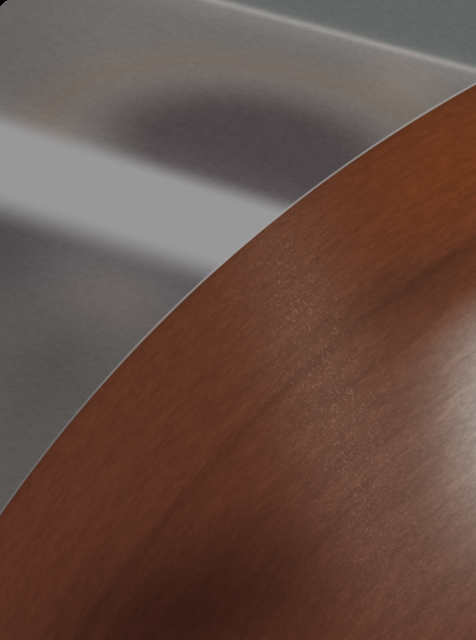
Write a WebGL 2 fragment shader that draws this texture.

```glsl
#version 300 es
precision highp float;
// A brushed copper disc in front of a polished steel cylinder.
// Soft elliptical glows shade both metals; the copper grain is layered sines
// and stretched value noise in polar coordinates around the disc centre.

#define DISC_CENTER vec2(1.8165, -1.0638)
#define DISC_RADIUS 2.2096
#define BAND_SLOPE 0.31
#define GRAIN_AMOUNT 0.085
#define STREAK_AMOUNT 0.035
#define SPARKLE_AMOUNT 0.11
#define RIM_WIDTH 0.0017

uniform vec2 u_resolution;
out vec4 fragColor;

float hash(vec2 cell) {
    vec3 h = fract(vec3(cell.xyx) * 0.1031);
    h += dot(h, h.yzx + 33.33);
    return fract((h.x + h.y) * h.z);
}

float valueNoise(vec2 p) {
    vec2 cell = floor(p), f = fract(p);
    f = f * f * (3.0 - 2.0 * f);
    float low = mix(hash(cell), hash(cell + vec2(1, 0)), f.x);
    float high = mix(hash(cell + vec2(0, 1)), hash(cell + vec2(1, 1)), f.x);
    return mix(low, high, f.y);
}

// Offset from a centre in a tilted frame, scaled to an ellipse
vec2 ellipseFrame(vec2 p, vec2 center, vec2 size, float tilt) {
    float c = cos(tilt), s = sin(tilt);
    vec2 d = p - center;
    return vec2(c * d.x + s * d.y, c * d.y - s * d.x) / size;
}

float glow(vec2 p, vec2 center, vec2 size, float tilt) {
    vec2 q = ellipseFrame(p, center, size, tilt);
    return exp(-dot(q, q));
}

// Concentric streaks: sines across the depth, drifting slowly along the arc
float streaks(float depth, float angle) {
    float sum = 0.0, frequency = 70.0, weight = 0.5;
    for (int i = 0; i < 4; i++) {
        float k = float(i);
        float drift = 1.6 * sin(angle * (9.0 + 5.0 * k) + k * 2.1);
        sum += weight * sin(depth * frequency + drift + k * 1.7);
        frequency *= 1.83;
        weight *= 0.72;
    }
    return sum;
}

vec3 steel(vec2 p) {
    float v = p.y + BAND_SLOPE * p.x;
    vec3 upper = mix(vec3(0.405, 0.390, 0.385), vec3(0.440, 0.425, 0.415),
                     smoothstep(0.0, 0.2, p.x));

    // Dark oval reflection under a warm arc
    float oval = length(ellipseFrame(p, vec2(0.390, 0.753), vec2(0.255, 0.113), -0.15));
    upper += vec3(0.018, -0.004, -0.022) * exp(-pow((oval - 1.28) / 0.22, 2.0));
    upper = mix(upper, vec3(0.305, 0.275, 0.280), 1.0 - smoothstep(0.55, 1.18, oval));
    upper += vec3(0.055, 0.040, 0.025) * glow(p, vec2(0.635, 0.870), vec2(0.07, 0.035), -0.3);

    // Thin bright line, cooler steel above it
    float line = p.y + 0.268 * p.x - 1.089;
    upper = mix(upper, vec3(0.385, 0.397, 0.388), smoothstep(-0.004, 0.012, line));
    upper += 0.115 * exp(-pow(line / 0.006, 2.0)) + 0.045 * exp(-pow((line + 0.008) / 0.022, 2.0));

    // Shaded steel below the band
    vec3 lower = mix(vec3(0.350, 0.338, 0.330), vec3(0.335, 0.322, 0.335), smoothstep(0.45, 0.66, v));
    lower -= 0.035 * glow(p, vec2(0.0, 0.61), vec2(0.08, 0.06), -0.3);
    lower += vec3(0.075, 0.063, 0.050) * glow(p, vec2(0.18, 0.545), vec2(0.13, 0.08), -0.25);
    lower -= 0.022 * glow(p, vec2(0.08, 0.42), vec2(0.10, 0.06), 0.8);

    // Broad white band with soft sides
    vec3 color = mix(lower, upper, smoothstep(0.68, 0.76, v));
    float band = smoothstep(0.642, 0.705, v) * (1.0 - smoothstep(0.796, 0.836, v));
    color = mix(color, vec3(0.600, 0.597, 0.600), band);
    color += 0.04 * (1.0 - band) * exp(-pow((v - 0.825) / 0.03, 2.0));

    vec2 along = ellipseFrame(p, vec2(0.0), vec2(1.0), -0.3);
    return color + 0.022 * (1.0 - band) * (valueNoise(along * vec2(150.0, 330.0)) - 0.5);
}

vec3 copper(vec2 p, float depth, float angle) {
    vec3 color = mix(vec3(0.350, 0.190, 0.135), vec3(0.375, 0.208, 0.140), smoothstep(0.0, 0.6, p.y));

    // Broad colour regions
    color = mix(color, vec3(0.435, 0.222, 0.115), 0.9 * glow(p, vec2(0.74, 0.75), vec2(0.22, 0.13), 0.5));
    color = mix(color, vec3(0.300, 0.170, 0.120), 0.7 * glow(p, vec2(0.63, 0.545), vec2(0.12, 0.035), 0.5));
    color = mix(color, vec3(0.430, 0.305, 0.260), 0.7 * glow(p, vec2(0.70, 0.24), vec2(0.19, 0.25), 0.0));
    color = mix(color, vec3(0.205, 0.105, 0.080), 0.9 * glow(p, vec2(0.28, 0.03), vec2(0.22, 0.115), 0.45));

    // Radial sheen, then the pale reflection cut off along an arc
    float sheen = glow(p, vec2(0.52, 0.37), vec2(0.37, 0.095), -1.236);
    color = mix(color, vec3(0.435, 0.305, 0.250), 0.72 * sheen);
    float pale = glow(p, vec2(0.79, 0.36), vec2(0.105, 0.22), 0.0) * smoothstep(0.250, 0.325, depth);
    color = mix(color, vec3(0.650, 0.615, 0.585), pale);

    // Worn groove and brushed grain
    color *= 1.0 - 0.09 * exp(-pow((depth - 0.210) / 0.009, 2.0));
    color *= 1.0 + STREAK_AMOUNT * streaks(depth, angle) * smoothstep(0.0, 0.2, depth);
    float grain = valueNoise(vec2(angle * 45.0, depth * 210.0)) + valueNoise(vec2(angle * 130.0, depth * 390.0)) - 1.0;
    color *= 1.0 + GRAIN_AMOUNT * grain;
    float sparkle = pow(valueNoise(vec2(angle * 420.0, depth * 300.0)), 5.0);
    color += SPARKLE_AMOUNT * sparkle * (sheen + 0.5 * pale);
    return color * (1.0 - 0.12 * exp(-depth / 0.006));
}

void main() {
    vec2 p = gl_FragCoord.xy / u_resolution.y;
    vec2 arm = p - DISC_CENTER;
    float depth = DISC_RADIUS - length(arm);
    float angle = atan(arm.y, -arm.x) * DISC_RADIUS;
    float pixel = 1.0 / u_resolution.y;

    vec3 color = mix(steel(p), copper(p, depth, angle), smoothstep(-pixel, pixel, depth));

    // Lit rim of the disc
    float rim = exp(-pow((depth + RIM_WIDTH) / max(RIM_WIDTH, pixel), 2.0));
    color = mix(color, vec3(0.63, 0.61, 0.60), rim * mix(0.25, 0.8, smoothstep(0.25, 0.6, p.y)));
    fragColor = vec4(color, 1.0);
}
```
